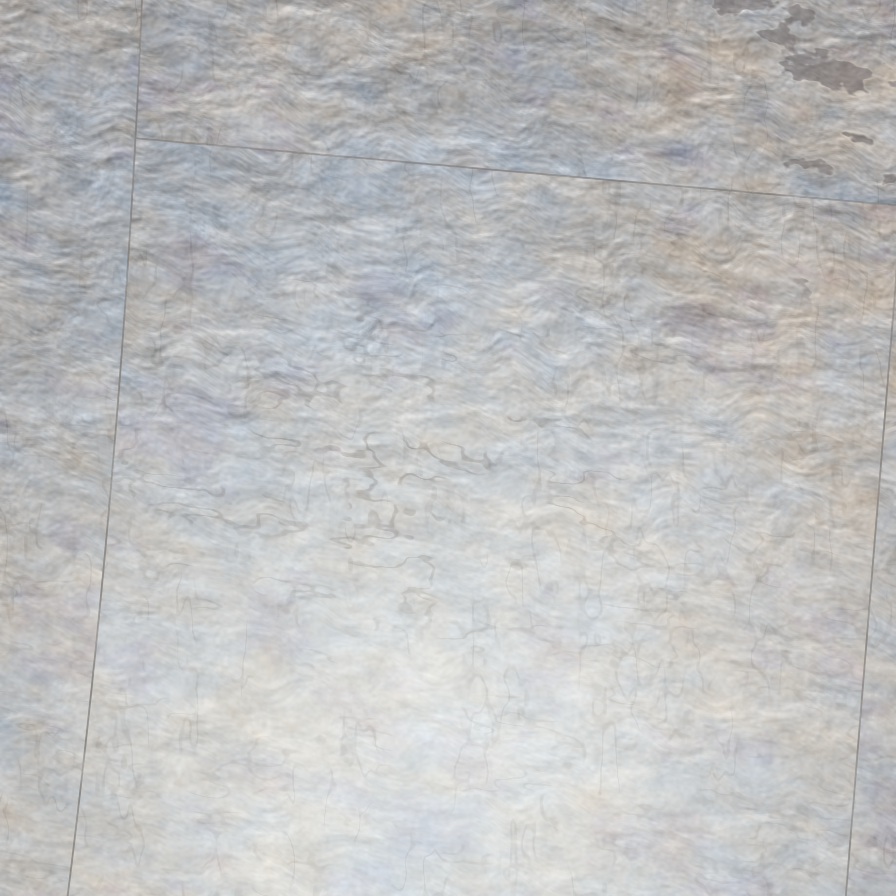
Write a three.js fragment shader that draws this texture.

```glsl
// Weathered slate floor tiles: one large tile, hairline slanted joints and a soft glare.
#define JOINT_WIDTH 0.0008
#define JOINT_SLOPE 0.088
#define RELIEF 0.40
#define MOTTLE 0.20
#define TINT 0.20
#define CRACK_DEPTH 0.11
#define GRAIN 0.05
#define SHADE_COLOR vec3(0.640, 0.636, 0.638)
#define GLARE_COLOR vec3(0.868, 0.882, 0.882)
#define JOINT_COLOR vec3(0.49, 0.475, 0.46)
#define PIT_COLOR vec3(0.50, 0.475, 0.475)

varying vec2 vUv;

float hash(vec2 p) {
  vec3 q = fract(vec3(p.xyx) * 0.1031);
  q += dot(q, q.yzx + 33.33);
  return fract((q.x + q.y) * q.z);
}

float noise(vec2 p) {
  vec2 i = floor(p);
  vec2 f = fract(p);
  f = f * f * (3.0 - 2.0 * f);
  return mix(mix(hash(i), hash(i + vec2(1.0, 0.0)), f.x),
             mix(hash(i + vec2(0.0, 1.0)), hash(i + vec2(1.0, 1.0)), f.x), f.y);
}

// Rough layered noise centred on zero
float fbm(vec2 p) {
  float sum = 0.0;
  float amp = 0.5;
  for (int i = 0; i < 5; i++) {
    sum += amp * (noise(p) - 0.5);
    p = mat2(1.6, 0.9, -0.9, 1.6) * p + 17.3;
    amp *= 0.62;
  }
  return sum;
}

// Cleft stone height: thin ledges stretched along the tile
float slate(vec2 p) {
  vec2 warp = vec2(noise(p * 22.0), noise(p * 22.0 + 41.0)) - 0.5;
  return fbm((p + warp * 0.022) * vec2(24.0, 50.0));
}

// Short broken creases along the zero level of a noise field
float creases(vec2 p, float width) {
  float n = noise(p) + 0.4 * noise(p * 2.3 + 8.0) - 0.7;
  float line = 1.0 - smoothstep(width * 0.3, width, abs(n));
  return line * smoothstep(0.50, 0.68, noise(p * 0.6 + 63.0));
}

float joint(float d) {
  return 1.0 - smoothstep(JOINT_WIDTH * 0.4, JOINT_WIDTH * 2.2, abs(d));
}

float spot(vec2 p, vec2 center, vec2 size) {
  vec2 d = (p - center) / size;
  return exp(-dot(d, d));
}

void main() {
  vec2 uv = vUv;

  // Signed distances to the joints in perspective
  float left = uv.x - (0.0755 + 0.125 * uv.y - 0.042 * uv.y * uv.y);
  float right = uv.x - (0.944 + 0.0814 * uv.y);
  float top = uv.y - (0.859 - JOINT_SLOPE * uv.x);

  // Tile identity moves each tile to its own piece of stone
  float inRow = step(0.0, left);
  vec2 tile = vec2(inRow + step(0.0, right), inRow * step(0.0, top));
  vec2 p = vec2(uv.x, uv.y + 0.12 * uv.x) + tile * vec2(3.7, 5.3) + 2.0;

  // Broad light over the floor
  float glare = spot(uv, vec2(0.47, 0.12), vec2(0.53, 0.60));
  float contrast = mix(1.0, 0.52, glare);
  vec3 color = mix(SHADE_COLOR, GLARE_COLOR, glare);
  color += 0.03 * spot(uv, vec2(0.85, 0.38), vec2(0.25, 0.35)) * vec3(1.0, 0.8, 0.6);

  // Warm and cool mineral stains in small ragged patches
  float cool = spot(uv, vec2(0.38, 0.74), vec2(0.38, 0.26));
  float stain = 0.5 * fbm(p * vec2(6.0, 10.0) + 9.0) + 0.6 * fbm(p * vec2(22.0, 32.0) + 30.0);
  float warmth = stain + 0.07 - 0.20 * cool;
  color += TINT * warmth * contrast * vec3(0.70, 0.08, -0.65);
  float violet = smoothstep(0.08, 0.24, fbm(p * vec2(13.0, 19.0) + 70.0));
  color += violet * contrast * vec3(-0.025, -0.035, -0.012);

  // Mottling and raking light on the relief
  float height = slate(p);
  float slope = height - slate(p + vec2(-0.0018, 0.0035));
  float rough = mix(0.55, 1.1, smoothstep(0.25, 0.65, uv.y));
  float blotch = 0.45 * fbm(p * vec2(7.0, 12.0) + 5.0) + 0.45 * fbm(p * vec2(26.0, 34.0) + 15.0);
  color += contrast * (MOTTLE * blotch + RELIEF * rough * slope + 0.10 * height);

  // Pale raised flakes
  float flake = smoothstep(0.12, 0.26, slope) * smoothstep(0.5, 0.7, noise(p * 18.0));
  color = mix(color, vec3(0.86, 0.85, 0.83), 0.4 * flake);

  // Creases, densest across the middle
  float band = spot(uv, vec2(0.46, 0.48), vec2(0.30, 0.15));
  float lines = creases(p * vec2(30.0, 68.0), 0.10) * (0.30 + 0.55 * band);
  lines += 0.35 * creases(p.yx * vec2(24.0, 55.0) + 25.0, 0.08);
  color -= CRACK_DEPTH * lines * vec3(0.92, 1.0, 1.06);

  // Ragged pits with a pale rim toward the upper right
  float pitArea = max(spot(uv, vec2(0.94, 0.84), vec2(0.10, 0.16)), spot(uv, vec2(0.84, 0.99), vec2(0.08, 0.05)));
  float pit = fbm(p * vec2(17.0, 27.0) + 12.0) + 0.22 * pitArea;
  color += 0.05 * smoothstep(0.20, 0.26, pit) * pitArea * vec3(1.0, 0.95, 0.85);
  color = mix(color, PIT_COLOR + 0.25 * slope, 0.7 * smoothstep(0.26, 0.32, pit) * smoothstep(0.1, 0.5, pitArea));

  // Fine stone grain
  color += GRAIN * contrast * (noise(p * 230.0) + noise(p * 120.0) - 1.0);

  // Hairline joints, fainter where worn
  float seam = max(joint(left), max(joint(top) * inRow, joint(right) * step(top, 0.0)));
  color = mix(color, JOINT_COLOR, seam * (0.40 + 0.45 * noise(uv * 35.0)));

  gl_FragColor = vec4(clamp(color, 0.0, 1.0), 1.0);
}
```
